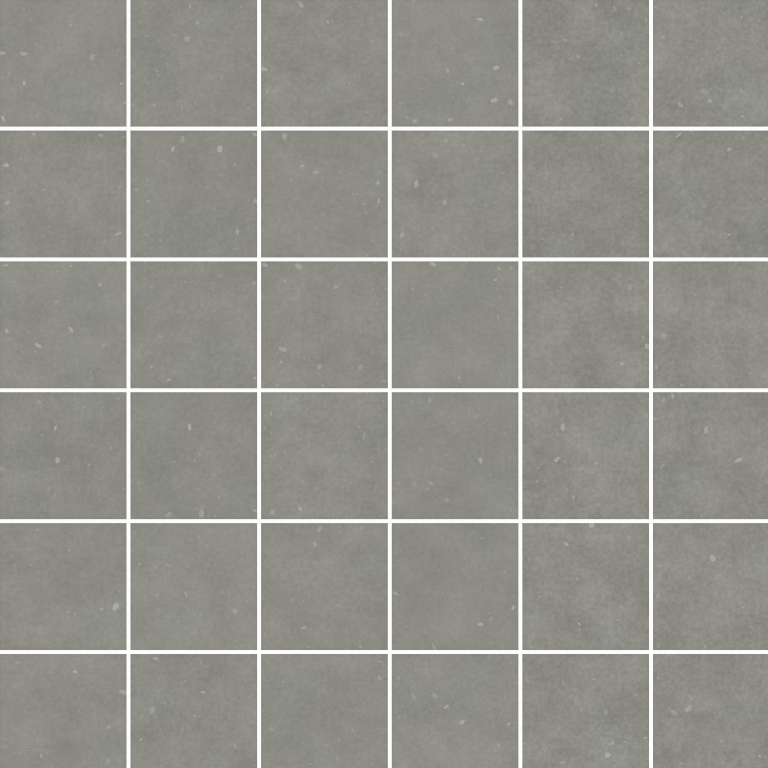
A WebGL 2 fragment shader for this texture:

```glsl
#version 300 es
precision highp float;
// Square grey concrete tiles in a six by six grid with thin white joints.
// Each tile shifts its own layered gradient noise for clouds and grain,
// and scatters a few pale mineral flecks through hashed cells.

uniform vec2 u_resolution;
out vec4 fragColor;

// Integer hash giving two values in 0..1
vec2 hash2(vec2 p) {
    uvec2 v = uvec2(ivec2(floor(p))) * 1664525u + 1013904223u;
    v.x += v.y * 1664525u;
    v.y += v.x * 1664525u;
    v ^= v >> 16u;
    v.x += v.y * 1664525u;
    v.y += v.x * 1664525u;
    v ^= v >> 16u;
    return vec2(v >> 8u) / 16777216.0;
}

float cornerSlope(vec2 cell, vec2 offset) {
    float angle = 6.2832 * hash2(cell).x;
    return dot(vec2(cos(angle), sin(angle)), offset);
}

float gradientNoise(vec2 p) {
    vec2 i = floor(p), f = p - i;
    vec2 w = f * f * f * (f * (f * 6.0 - 15.0) + 10.0);
    vec2 e = vec2(1.0, 0.0);
    float low = mix(cornerSlope(i, f), cornerSlope(i + e, f - e), w.x);
    float high = mix(cornerSlope(i + e.yx, f - e.yx), cornerSlope(i + 1.0, f - 1.0), w.x);
    return mix(low, high, w.y);
}

float fbm(vec2 p) {
    float sum = 0.0, amplitude = 1.0;
    for (int octave = 0; octave < 5; octave++) {
        sum += amplitude * gradientNoise(p);
        p = mat2(1.6, 1.2, -1.2, 1.6) * p + 19.0;
        amplitude *= 0.58;
    }
    return sum;
}

// Small irregular chips, at most one in each cell of a tile
float flecks(vec2 local, vec2 seed, float cells, float density, float pixel) {
    vec2 p = local * cells;
    float cover = 0.0;
    for (int y = -1; y <= 1; y++) {
        for (int x = -1; x <= 1; x++) {
            vec2 cell = floor(p) + vec2(x, y);
            vec2 place = hash2(cell + seed);
            vec2 kind = hash2(cell + seed + 531.0);
            vec2 shape = hash2(cell + seed + 977.0);
            vec2 d = p - cell - 0.2 - 0.6 * place;
            float c = cos(shape.x * 6.2832), s = sin(shape.x * 6.2832);
            d = mat2(c, -s, s, c) * d * vec2(1.0, 1.2 + shape.y);
            float radius = 0.09 + 0.17 * kind.y * kind.y;
            float edge = length(d) + 0.12 * gradientNoise(p * 7.0 + seed);
            float soft = max(pixel * cells, 0.05);
            float chip = 1.0 - smoothstep(radius - soft, radius + soft, edge);
            cover = max(cover, chip * step(kind.x, density) * (0.35 + 0.65 * place.y));
        }
    }
    return cover;
}

void main() {
    float pixel = 1.0 / min(u_resolution.x, u_resolution.y);
    vec2 uv = gl_FragCoord.xy * pixel;

    // Grid: the joints run along the borders of the cells
    vec2 pitch = vec2(0.1701, 0.1704);
    vec2 grid = (uv - vec2(-0.0028, -0.0194)) / pitch;
    vec2 tile = floor(grid);
    vec2 local = grid - tile;
    vec2 seed = floor(hash2(tile + 71.0) * 4000.0);
    vec2 tone = hash2(tile + 233.0);
    vec2 border = min(local, 1.0 - local) * pitch;
    float toJoint = min(border.x, border.y);

    // Clouded surface, a little rougher in the right-hand columns
    float rough = mix(0.75 + 0.35 * tone.x, 1.3, step(3.5, tile.x));
    float clouds = fbm(local * 2.6 + seed);
    float patches = fbm(local * vec2(5.0, 7.0) + seed + 83.0);
    float warmth = gradientNoise(local * 2.2 + seed + 147.0);
    vec3 color = vec3(0.553, 0.551, 0.522) + 0.014 * (tone.y - 0.5);
    color += rough * (0.028 * clouds + 0.016 * patches);
    color += vec3(0.011, 0.0, -0.006) * warmth;

    // Fine sandy grain
    float grain = gradientNoise(uv * 230.0) + 0.8 * gradientNoise(uv * 125.0 + 37.0);
    color += 0.026 * rough * grain;

    // Chips: many faint specks and a few brighter ones
    float specks = flecks(local, seed, 19.0, 0.16, pixel / pitch.x);
    float chips = flecks(local, seed + 311.0, 8.0, 0.09, pixel / pitch.x);
    color = mix(color, vec3(0.68, 0.68, 0.65), 0.45 * specks);
    color = mix(color, vec3(0.74, 0.74, 0.71), 0.6 * chips);

    // Slightly shaded rim, then the white joint
    color -= 0.014 * (1.0 - smoothstep(0.002, 0.008, toJoint));
    float joint = 1.0 - smoothstep(-0.6 * pixel, 0.6 * pixel, toJoint - 0.0026);
    color = mix(color, vec3(0.99), joint);
    fragColor = vec4(color, 1.0);
}
```
